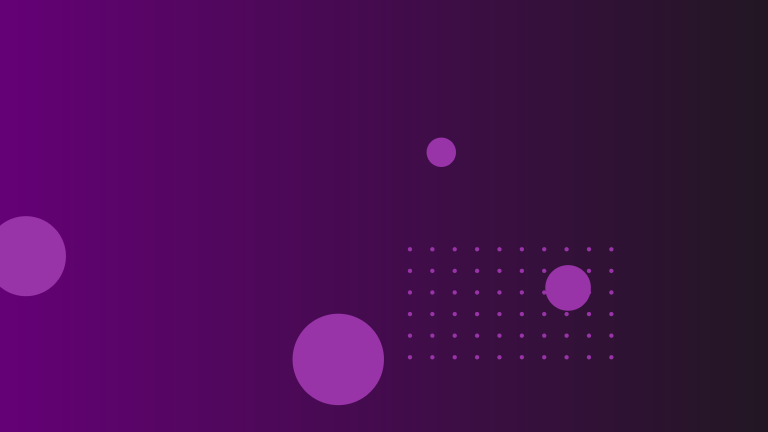
Reproduce this background procedurally as a Shadertoy shader.

```glsl
// Purple to near-black horizontal gradient with flat orchid discs and a grid of small dots.

const vec3 VIOLET = vec3(0.396, 0.002, 0.464);
const vec3 CHARCOAL = vec3(0.131, 0.088, 0.137);
const vec3 ORCHID = vec3(0.60, 0.20, 0.66);

// Disc centre (xy) and radius (z), in canvas heights
const vec3 DISCS[4] = vec3[4](
    vec3(0.060, 0.407, 0.0926),
    vec3(0.783, 0.168, 0.1058),
    vec3(1.0215, 0.6475, 0.0340),
    vec3(1.315, 0.3335, 0.0528)
);

// Signed distance to a circle
float circleDistance(vec2 p, vec2 centre, float radius) {
    return length(p - centre) - radius;
}

// Signed distance to the nearest dot of a finite grid
float dotGridDistance(vec2 p, vec2 firstDot, vec2 spacing, vec2 count, float radius) {
    vec2 cell = clamp(round((p - firstDot) / spacing), vec2(0.0), count - 1.0);
    return circleDistance(p, firstDot + cell * spacing, radius);
}

// Antialiased coverage of a shape, with an edge one pixel wide
float coverage(float dist, float pixel) {
    return clamp(0.5 - dist / pixel, 0.0, 1.0);
}

void mainImage(out vec4 fragColor, in vec2 fragCoord) {
    vec2 p = fragCoord / iResolution.y;
    float pixel = 1.0 / iResolution.y;

    // Background gradient
    vec3 color = mix(VIOLET, CHARCOAL, fragCoord.x / iResolution.x);

    // Dot grid and discs share one flat colour, so merge their distances
    float shape = dotGridDistance(p, vec2(0.949, 0.173), vec2(0.0518, 0.05),
                                  vec2(10.0, 6.0), 0.0049);
    for (int i = 0; i < 4; i++) {
        shape = min(shape, circleDistance(p, DISCS[i].xy, DISCS[i].z));
    }
    color = mix(color, ORCHID, coverage(shape, pixel));

    fragColor = vec4(color, 1.0);
}
```
